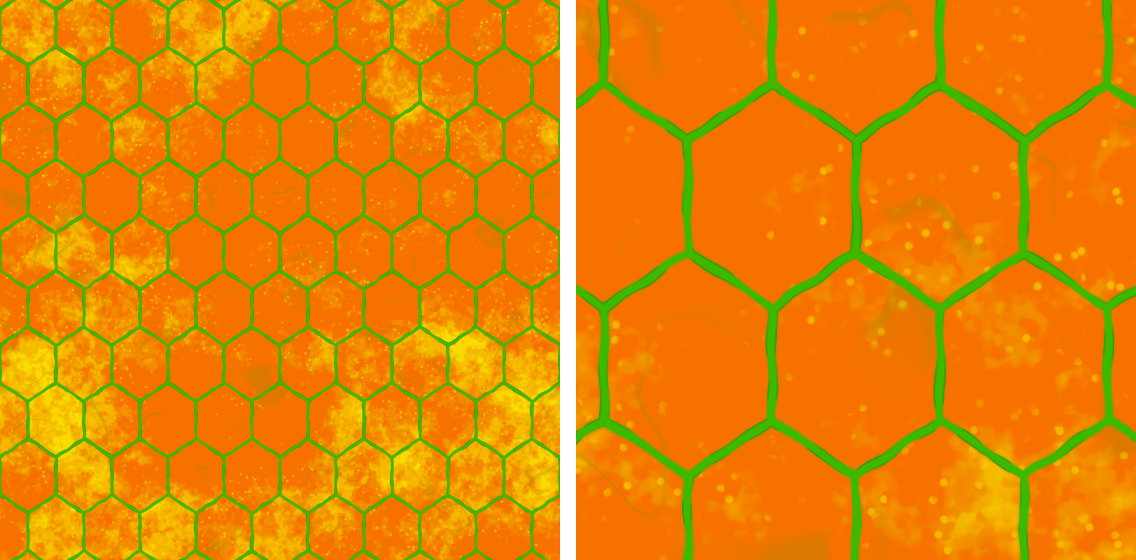
Left, the full canvas; right, a detail of the centre.
Give the GLSL for this pattern, as a three.js fragment shader.

```glsl
varying vec2 vUv;

vec2 hash2(vec2 p) {
  vec3 q = fract(p.xyx * vec3(0.1031, 0.1030, 0.0973));
  q += dot(q, q.yzx + 33.33);
  return fract((q.xx + q.yz) * q.zy);
}

// Wrapping cellular noise: x = blended point values, y = nearest point distance
vec2 cellular(vec2 uv, float n) {
  vec2 p = uv * n, base = floor(p);
  float sum = 0.0, weight = 0.0, nearest = 2.0;
  for (int j = -1; j <= 1; j++) {
    for (int i = -1; i <= 1; i++) {
      vec2 cell = base + vec2(i, j);
      vec2 key = mod(cell, n) + n * 1.7;
      float d = distance(p, cell + hash2(key));
      float w = exp(-6.0 * d * d);
      sum += w * hash2(key + 41.3).x;
      weight += w;
      nearest = min(nearest, d);
    }
  }
  return vec2(sum / weight, nearest);
}

// Layered blotches from broad clouds to fine grain, centred on zero
float blotches(vec2 uv) {
  float total = 0.0, amplitude = 0.3, n = 5.0;
  for (int i = 0; i < 6; i++) {
    total += amplitude * (cellular(uv, n).x - 0.5);
    amplitude *= 0.82;
    n = n * 2.0 + 1.0;
  }
  return total;
}

// Staggered hexagons one unit wide: x = distance to the border, yz = wrapped id
vec3 hexagon(vec2 p) {
  vec3 best = vec3(-1.0);
  for (int k = 0; k < 2; k++) {
    float row = floor(p.y) + float(k) * sign(fract(p.y) - 0.5);
    float shift = 0.5 * mod(row, 2.0);
    float column = floor(p.x - shift + 0.5);
    vec2 q = abs(p - vec2(column + shift, row + 0.5));
    float d = min(0.5 - q.x, (2.0 / 3.0 * (1.0 - q.x) - q.y) / 1.202);
    if (d > best.x) best = vec3(d, mod(vec2(column, row), 10.0));
  }
  return best;
}

void main() {
  vec3 orange = vec3(0.97, 0.445, 0.0);
  vec3 amber = vec3(0.95, 0.55, 0.0);
  vec3 yellow = vec3(0.96, 0.72, 0.0);
  vec3 green = vec3(0.24, 0.73, 0.0);
  vec3 olive = vec3(0.65, 0.52, 0.0);

  // Slightly uneven honeycomb
  vec2 wobble = sin(6.28318 * (vUv.yx * vec2(23.0, 31.0) + vUv * vec2(17.0, 13.0)));
  vec3 hex = hexagon(vUv * 10.0 + 0.007 * wobble);
  float px = fwidth(vUv.x) * 10.0;

  // Yellow wear, stronger in some cells
  float wear = blotches(vUv) + 0.18 * (hash2(hex.yz + 7.1).x - 0.5);
  vec3 color = mix(orange, amber, smoothstep(0.0, 0.11, wear));
  color = mix(color, yellow, smoothstep(0.1, 0.23, wear));
  color = mix(color, vec3(0.98, 0.86, 0.0), smoothstep(0.23, 0.36, wear));

  // Scattered specks
  vec2 dots = cellular(vUv, 90.0);
  float speck = smoothstep(0.7, 0.8, dots.x) * (1.0 - smoothstep(0.12, 0.3, dots.y));
  color = mix(color, yellow, speck * smoothstep(-0.16, 0.04, wear));

  // Faint stains along wandering contours
  vec2 stain = cellular(vUv + 0.002 * wobble, 19.0);
  float contour = 1.0 - smoothstep(0.0, 0.06, abs(stain.x - 0.52));
  float patchy = smoothstep(0.5, 0.75, cellular(vUv, 14.0).x);
  color = mix(color, olive, 0.35 * contour * patchy);

  // Green lines with rough, darker rims
  float rough = cellular(vUv, 75.0).x - 0.5;
  float halfWidth = 0.027 + 0.012 * rough;
  float rim = smoothstep(0.45, 1.0, hex.x / halfWidth) * smoothstep(-0.15, 0.3, rough);
  vec3 lineColor = mix(green, vec3(0.22, 0.52, 0.0), 0.7 * rim);
  color = mix(color, olive, 0.3 * (1.0 - smoothstep(halfWidth, halfWidth + 0.02, hex.x)));
  float line = 1.0 - smoothstep(halfWidth - 0.6 * px, halfWidth + 0.6 * px, hex.x);
  gl_FragColor = vec4(mix(color, lineColor, line), 1.0);
}
```
